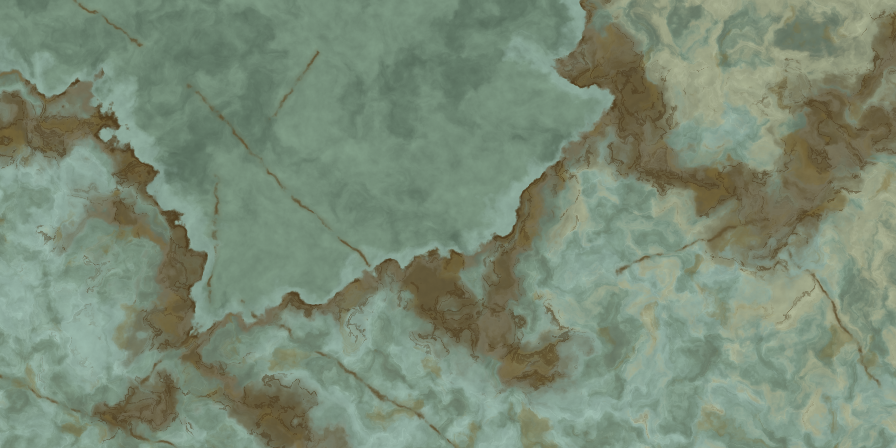
Give the GLSL for this texture, as a Shadertoy shader.

```glsl
// Polished green onyx: a deep jade basin with a pale rim, set in milky aqua stone.
// Half planes shape the basin and segments place the stains and cracks; gradient
// noise warps them all and adds clouds, filigree and rust.

const vec3 DEEP  = vec3(0.37, 0.46, 0.39);
const vec3 JADE  = vec3(0.46, 0.56, 0.48);
const vec3 AQUA  = vec3(0.56, 0.67, 0.62);
const vec3 CREAM = vec3(0.61, 0.63, 0.51);
const vec3 SHADE = vec3(0.40, 0.44, 0.37);
const vec3 TAUPE = vec3(0.47, 0.44, 0.34);
const vec3 UMBER = vec3(0.36, 0.31, 0.19);
const vec3 RUST  = vec3(0.28, 0.21, 0.10);
const vec3 OCHRE = vec3(0.48, 0.41, 0.20);

const float WARP = 0.12;         // broad bending of all outlines
const float JAG = 0.045;         // fine raggedness of the edges
const float STAIN_WIDTH = 0.082;
const float CRACK_WIDTH = 0.004;
const float GRAIN = 0.09;

// Segments as start.xy, end.xy in units of the canvas height
const vec4 STAINS[11] = vec4[11](
    vec4(0.50, 0.25, 0.67, 0.02), vec4(0.92, 0.37, 1.20, 0.19),
    vec4(1.19, 0.57, 1.09, 0.28), vec4(1.27, 0.97, 1.46, 0.68),
    vec4(1.40, 0.74, 1.75, 0.49), vec4(1.75, 0.49, 1.84, 0.74),
    vec4(1.84, 0.74, 2.02, 0.91), vec4(0.03, 0.73, 0.23, 0.76),
    vec4(1.84, 0.65, 2.02, 0.74), vec4(0.22, 0.50, 0.42, 0.30),
    vec4(0.27, 0.10, 0.42, 0.14));
const vec4 CRACKS[9] = vec4[9](
    vec4(0.42, 0.80, 0.82, 0.40), vec4(0.14, 1.02, 0.31, 0.90),
    vec4(0.60, 0.72, 0.71, 0.88), vec4(0.48, 0.60, 0.47, 0.33),
    vec4(0.55, 0.33, 1.03, 0.00), vec4(0.45, 0.28, 0.26, 0.08),
    vec4(0.00, 0.16, 0.40, 0.00), vec4(1.38, 0.39, 1.70, 0.52),
    vec4(1.76, 0.43, 1.96, 0.15));

vec2 gradientAt(vec2 cell) {
    vec3 h = fract(cell.xyx * vec3(0.1031, 0.1030, 0.0973));
    h += dot(h, h.yzx + 33.33);
    return 2.0 * fract((h.xx + h.yz) * h.zy) - 1.0;
}

float gradientNoise(vec2 p) {
    vec2 i = floor(p), f = p - i;
    vec2 u = f * f * f * (f * (f * 6.0 - 15.0) + 10.0);
    vec2 e = vec2(0.0, 1.0);
    float low = mix(dot(gradientAt(i), f), dot(gradientAt(i + e.yx), f - e.yx), u.x);
    float high = mix(dot(gradientAt(i + e), f - e), dot(gradientAt(i + 1.0), f - 1.0), u.x);
    return mix(low, high, u.y);
}

float fbm(vec2 p) {
    float sum = 0.0, amp = 1.0;
    for (int i = 0; i < 5; i++) {
        sum += amp * gradientNoise(p);
        p = mat2(1.6, 1.2, -1.2, 1.6) * p + 7.3;
        amp *= 0.52;
    }
    return sum;
}

// Positive to the right of the line from a to b
float halfPlane(vec2 p, vec2 a, vec2 b) {
    vec2 t = normalize(b - a);
    return dot(p - a, vec2(t.y, -t.x));
}

float segmentDistance(vec2 p, vec4 s) {
    vec2 pa = p - s.xy, ba = s.zw - s.xy;
    return length(pa - ba * clamp(dot(pa, ba) / dot(ba, ba), 0.0, 1.0));
}

// Negative inside the jade basin
float basinDistance(vec2 p) {
    vec2 foot = vec2(0.45, 0.29), bend = vec2(0.93, 0.38);
    vec2 tip = vec2(1.36, 0.75), notch = vec2(1.20, 0.89);
    float left = min(halfPlane(p, vec2(0.25, 0.80), foot), 0.84 - p.y);
    float base = max(halfPlane(p, foot, bend), halfPlane(p, bend, tip));
    float right = min(halfPlane(p, tip, notch), halfPlane(p, notch, vec2(1.30, 1.0)));
    return max(max(left, base), right);
}

void mainImage(out vec4 fragColor, in vec2 fragCoord) {
    vec2 p = fragCoord / iResolution.y;
    float pixel = 1.0 / iResolution.y;

    // Warped space and shared noise fields
    vec2 bend = WARP * vec2(fbm(p * 3.0 + 4.0), fbm(p * 3.0 + 31.0));
    vec2 jag = JAG * vec2(fbm(p * 15.0 + 9.0), fbm(p * 15.0 + 52.0));
    vec2 q = p + bend + jag;
    float cloud = fbm(q * 3.5 + 12.0);
    float patches = fbm(q * 8.0 + 71.0);
    float mottle = fbm(q * 17.0 + 3.0);
    float fine = fbm(p * 34.0 + 5.0 * bend);

    // Milky ground, warmer to the upper right, with pale filigree
    float basin = basinDistance(q);
    float inside = smoothstep(0.008, -0.008, basin);
    float milk = cloud + 0.6 * patches + 0.5 * mottle;
    vec3 ground = mix(JADE, AQUA, smoothstep(-0.35, 0.3, milk));
    float warmth = 0.6 * (p.x - 1.35) + 0.7 * (p.y - 0.5) + patches + 0.7 * mottle;
    ground = mix(ground, CREAM, 0.9 * smoothstep(-0.1, 0.5, warmth));
    ground = mix(ground, SHADE, 0.55 * smoothstep(0.1, 0.6, -milk));
    float filigree = smoothstep(0.09, 0.0, abs(fbm(q * 9.0 + 40.0) + 0.08));
    ground += 0.03 * filigree;

    // Jade basin with a pale rim
    vec3 jade = mix(DEEP, JADE, smoothstep(-0.6, 0.2, cloud + 0.6 * patches + 0.3 * mottle));
    float rim = smoothstep(-0.05, -0.012, basin + 0.05 * patches);
    jade = mix(jade, AQUA, 0.75 * rim);
    vec3 color = mix(ground, jade, inside);

    // Brown stains along the basin edge and the side veins, with a dull fringe
    float vein = 10.0;
    for (int i = 0; i < STAINS.length(); i++) vein = min(vein, segmentDistance(q, STAINS[i]));
    float spread = STAIN_WIDTH * clamp(1.0 + 1.2 * cloud + 1.3 * patches + 0.5 * mottle, 0.3, 1.9);
    float reach = min(vein, 1.5 * max(basin, 0.0));
    float outside = 1.0 - inside;
    float fringe = smoothstep(1.35 * spread, 0.4 * spread, reach) * outside;
    float stain = smoothstep(spread, 0.15 * spread, reach) * outside;
    float density = smoothstep(-0.3, 0.35, patches + 0.7 * mottle + 0.3 * fine + 0.08);
    color = mix(color, SHADE, 0.5 * fringe);
    color = mix(color, mix(TAUPE, UMBER, density), 0.9 * stain);
    float ochre = smoothstep(0.2, 0.6, fbm(q * 11.0 + 90.0) + 0.2 * stain);
    color = mix(color, OCHRE, 0.45 * ochre * outside);

    // Rust on the edge and in broken flecks near the stains
    float broken = smoothstep(-0.25, 0.3, patches + mottle + 0.5 * fine);
    float edge = smoothstep(0.007 + pixel, 0.0, abs(basin - 0.003));
    color = mix(color, RUST, 0.85 * edge * broken);
    float fleck = smoothstep(0.09, 0.0, abs(fbm(q * 13.0 + 23.0)));
    fleck *= smoothstep(0.15, 0.6, 0.6 * patches + 0.5 * fringe + 0.4 * mottle) * outside;
    color = mix(color, RUST, 0.5 * fleck);

    // Thin, nearly straight cracks that fade in and out
    float crack = 10.0;
    vec2 r = p + 0.2 * bend + 0.4 * jag;
    for (int i = 0; i < CRACKS.length(); i++) crack = min(crack, segmentDistance(r, CRACKS[i]));
    float line = smoothstep(CRACK_WIDTH + pixel, 0.0, crack);
    float halo = smoothstep(4.0 * CRACK_WIDTH, 0.0, crack);
    float strength = smoothstep(-0.45, 0.35, mottle + 0.6 * fine + 0.3 * patches);
    color = mix(color, UMBER, (0.7 * line + 0.25 * halo) * strength);

    // Fine mineral grain
    color *= 1.0 + GRAIN * fine + 0.07 * mottle + 0.05 * patches;
    fragColor = vec4(clamp(color, 0.0, 1.0), 1.0);
}
```
